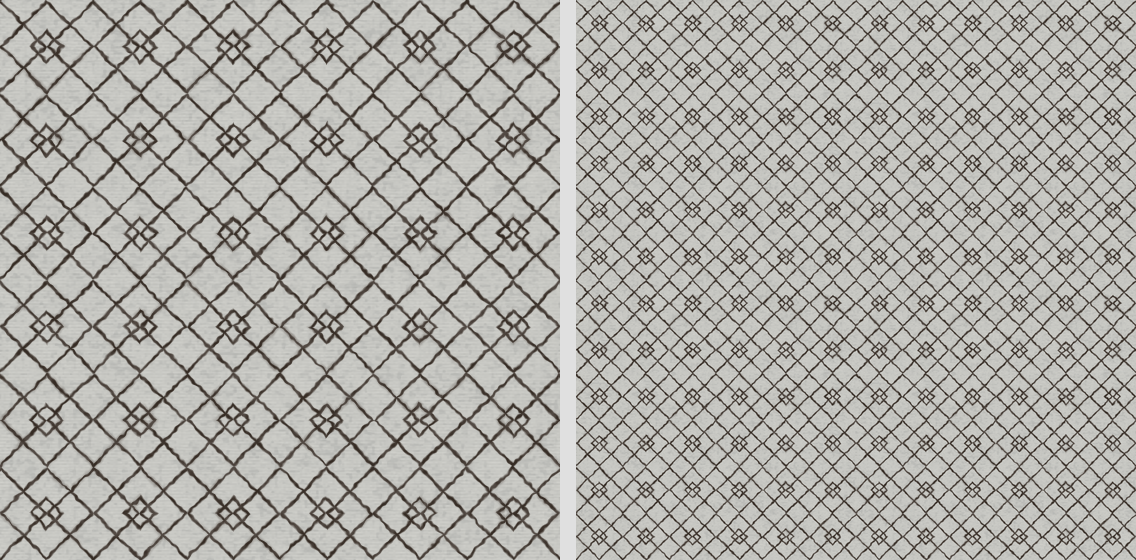
Left: one tile. Right: repeated 2 by 2.
Give the GLSL for this pattern, as a WebGL 2 fragment shader.

```glsl
#version 300 es
precision highp float;
// Woven rug: overlapping dark yarn diamonds with a small knot diamond, on heathered wool.

#define REPEATS 6.0
#define DIAMOND_RADIUS 0.485
#define KNOT_RADIUS 0.165
#define LINE_HALF_WIDTH 0.0155
#define EDGE_SOFTNESS 0.006
#define WOBBLE 0.022
#define SMUDGE 0.55
#define WEAVE_ROWS 168.0
#define WOOL_LIGHT vec3(0.805, 0.805, 0.785)
#define WOOL_GREY vec3(0.655, 0.66, 0.65)
#define YARN_DARK vec3(0.19, 0.15, 0.12)
#define YARN_BROWN vec3(0.31, 0.275, 0.25)

uniform vec2 u_resolution;
out vec4 fragColor;

float hash(vec2 p) {
    return fract(sin(dot(p, vec2(127.1, 311.7))) * 43758.5453);
}

// Value noise over the unit canvas; a whole number of cells makes it wrap.
float wrapNoise(vec2 uv, vec2 cells) {
    vec2 p = uv * cells;
    vec2 i = floor(p);
    vec2 f = fract(p);
    f = f * f * (3.0 - 2.0 * f);
    float a = hash(mod(i, cells) + cells);
    float b = hash(mod(i + vec2(1.0, 0.0), cells) + cells);
    float c = hash(mod(i + vec2(0.0, 1.0), cells) + cells);
    float d = hash(mod(i + 1.0, cells) + cells);
    return mix(mix(a, b, f.x), mix(c, d, f.x), f.y);
}

float diamondOutline(vec2 p, float radius) {
    return abs(abs(p.x) + abs(p.y) - radius) * 0.7071;
}

// Distance to the nearest yarn line, in repeat units.
float latticeDistance(vec2 p) {
    vec2 main = fract(p) - 0.5;
    vec2 shifted = fract(p + vec2(0.5, 0.0)) - 0.5;
    float large = min(diamondOutline(main, DIAMOND_RADIUS),
                      diamondOutline(shifted, DIAMOND_RADIUS));
    return min(large, diamondOutline(main, KNOT_RADIUS));
}

vec3 woolColor(vec2 uv) {
    float patches = wrapNoise(uv, vec2(38.0, 46.0));
    float flecks = wrapNoise(uv, vec2(150.0, 190.0));
    float fibres = wrapNoise(uv, vec2(240.0, 310.0));
    float heather = 0.3 * smoothstep(0.5, 0.95, flecks + 0.3 * (patches - 0.5))
                  + 0.22 * fibres + 0.1 * patches;
    vec3 wool = mix(WOOL_LIGHT, WOOL_GREY, heather);

    // Horizontal weave, broken up along each row
    float row = sin(6.28318 * WEAVE_ROWS * uv.y);
    float strength = wrapNoise(uv, vec2(64.0, WEAVE_ROWS));
    return wool + 0.022 * row * strength;
}

void main() {
    vec2 uv = gl_FragCoord.xy / u_resolution;
    float pixel = REPEATS / min(u_resolution.x, u_resolution.y);

    // Uneven yarn: coarse drift plus fine tufts
    vec2 drift = vec2(wrapNoise(uv, vec2(43.0)), wrapNoise(uv, vec2(47.0))) - 0.5;
    vec2 tufts = vec2(wrapNoise(uv, vec2(131.0)), wrapNoise(uv, vec2(139.0))) - 0.5;
    float d = latticeDistance(uv * REPEATS + WOBBLE * (0.7 * drift + tufts));

    float thickness = LINE_HALF_WIDTH + 0.008 * (wrapNoise(uv, vec2(97.0)) - 0.5);
    float edge = EDGE_SOFTNESS + 0.5 * pixel;
    float yarn = 1.0 - smoothstep(thickness - edge, thickness + edge, d);

    // Patchy fuzz beside the lines
    float worn = smoothstep(0.58, 0.9, wrapNoise(uv, vec2(29.0)));
    float fuzz = SMUDGE * worn * (0.5 + 0.5 * wrapNoise(uv, vec2(173.0)))
               * (1.0 - smoothstep(0.0, 0.048, d));

    float shade = 0.65 * wrapNoise(uv, vec2(83.0)) + 0.35 * wrapNoise(uv, vec2(211.0));
    vec3 yarnColor = mix(YARN_DARK, YARN_BROWN, smoothstep(0.2, 0.8, shade));

    vec3 color = mix(woolColor(uv), yarnColor, max(0.97 * yarn, fuzz));
    fragColor = vec4(color, 1.0);
}
```
